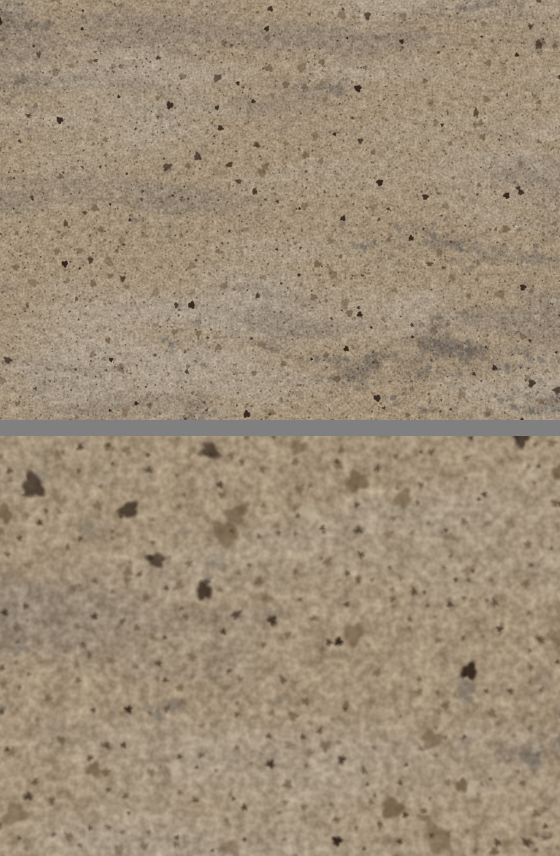
Top: the whole. Bottom: its middle third, enlarged.
Reproduce this texture procedurally as a Shadertoy shader.

```glsl
// Sandy tan stone with soft horizontal strata, smoky patches and scattered mineral grains.

// Colours
const vec3 TAN = vec3(0.635, 0.565, 0.470);
const vec3 PALE = vec3(0.665, 0.612, 0.540);
const vec3 TAUPE = vec3(0.560, 0.508, 0.448);
const vec3 SMOKE = vec3(0.420, 0.382, 0.350);
const vec3 SLATE = vec3(0.360, 0.355, 0.350);
const vec3 BROWN = vec3(0.400, 0.320, 0.230);
const vec3 UMBER = vec3(0.170, 0.125, 0.090);
const vec3 CREAM = vec3(0.740, 0.690, 0.610);

// Tuning, in canvas heights
const float SOFTNESS = 0.0022;    // edge blur of the grains
const vec2 STRATA = vec2(1.3, 5.0);
const float TILT = 0.05;
const float MOTTLE = 0.085;       // medium tonal variation
const float GRIT = 0.120;         // fine tonal variation

// Two random values in 0..1 from an integer cell and a seed
vec2 hash2(vec2 cell, float seed) {
    uvec3 v = uvec3(ivec3(cell, seed)) * 1664525u + 1013904223u;
    v.x += v.y * v.z; v.y += v.z * v.x; v.z += v.x * v.y;
    v ^= v >> 16u;
    v.x += v.y * v.z; v.y += v.z * v.x;
    return vec2(v.xy >> 8u) / 16777216.0;
}

float cornerSlope(vec2 cell, vec2 offset, float seed) {
    float angle = 6.28318 * hash2(cell, seed).x;
    return dot(vec2(cos(angle), sin(angle)), offset);
}

// Gradient noise, roughly -0.7..0.7
float noise(vec2 p, float seed) {
    vec2 i = floor(p), f = p - i;
    vec2 u = f * f * f * (f * (f * 6.0 - 15.0) + 10.0);
    vec2 e = vec2(1.0, 0.0);
    return mix(mix(cornerSlope(i, f, seed), cornerSlope(i + e, f - e, seed), u.x),
               mix(cornerSlope(i + e.yx, f - e.yx, seed),
                   cornerSlope(i + 1.0, f - 1.0, seed), u.x), u.y);
}

float fbm(vec2 p, float seed) {
    float sum = 0.0, gain = 1.0;
    for (int octave = 0; octave < 5; octave++) {
        sum += gain * noise(p, seed + float(octave));
        p = mat2(2.0, 0.1, -0.1, 2.0) * p;
        gain *= 0.55;
    }
    return sum;
}

// Coverage of irregular grains, one candidate per grid cell
float grains(vec2 p, float grid, float density, vec2 radii, float seed) {
    p += 0.37 * seed;
    vec2 home = floor(p * grid);
    float blur = max(SOFTNESS, 0.8 / iResolution.y);
    float cover = 0.0;
    for (int y = -1; y <= 1; y++)
    for (int x = -1; x <= 1; x++) {
        vec2 cell = home + vec2(x, y);
        vec2 pick = hash2(cell, seed);
        if (pick.x > density) continue;
        vec2 shape = hash2(cell, seed + 50.0);
        vec2 d = p - (cell + hash2(cell, seed + 90.0)) / grid;
        float turn = 6.28318 * shape.x;
        d = mat2(cos(turn), -sin(turn), sin(turn), cos(turn)) * d;
        d.x *= mix(0.65, 1.0, shape.y);
        float radius = mix(radii.x, radii.y, pick.y * pick.y);
        float angle = atan(d.y, d.x);
        float lumps = 1.0 + 0.16 * sin(3.0 * angle + 9.0 * shape.y) + 0.10 * sin(5.0 * angle + turn);
        float edge = length(d) - radius * lumps;
        cover = max(cover, (1.0 - smoothstep(-blur, blur, edge)) * mix(0.6, 1.0, shape.y));
    }
    return cover;
}

void mainImage(out vec4 fragColor, in vec2 fragCoord) {
    vec2 p = fragCoord / iResolution.y;
    vec2 bed = vec2(p.x, p.y + TILT * p.x + 0.04 * noise(p * 2.5, 3.0)) * STRATA;

    // Strata of warm tan, pale sand and taupe
    float warmth = fbm(bed, 11.0);
    float shade = fbm(bed * vec2(1.2, 1.5) + 7.3, 21.0);
    vec3 color = mix(TAN, PALE, smoothstep(-0.15, 0.55, warmth));
    color = mix(color, TAUPE, 0.75 * smoothstep(0.0, 0.6, shade));

    // Smoky patches with ragged edges
    float ragged = fbm(p * vec2(14.0, 30.0), 31.0);
    float patches = fbm(bed * vec2(1.1, 0.8) + 3.7, 41.0) + 0.28 * ragged;
    float smoke = smoothstep(0.22, 0.75, patches);
    color = mix(color, SMOKE, 0.80 * smoke);

    // Mottling and fine grit
    float tone = MOTTLE * noise(p * vec2(48.0, 62.0), 51.0);
    tone += GRIT * noise(p * 155.0, 52.0) + 0.5 * GRIT * noise(p * 290.0, 53.0);
    color += tone * vec3(1.0, 0.98, 0.94);

    // Grains: faint ones first, dark ones on top
    float slateZone = smoothstep(0.0, 0.45, patches);
    color = mix(color, SLATE, 0.60 * slateZone * grains(p, 60.0, 0.40, vec2(0.002, 0.008), 61.0));
    color = mix(color, CREAM, 0.55 * grains(p, 26.0, 0.35, vec2(0.002, 0.008), 62.0));
    color = mix(color, CREAM, 0.60 * grains(p, 70.0, 0.12, vec2(0.001, 0.002), 63.0));
    color = mix(color, BROWN, 0.70 * grains(p, 22.0, 0.38, vec2(0.003, 0.009), 64.0));
    color = mix(color, BROWN, 0.75 * grains(p, 65.0, 0.30, vec2(0.001, 0.003), 65.0));
    color = mix(color, UMBER, 0.75 * grains(p, 75.0, 0.17, vec2(0.0008, 0.0022), 66.0));
    color = mix(color, UMBER, 0.95 * grains(p, 18.0, 0.32, vec2(0.0025, 0.008), 67.0));

    fragColor = vec4(clamp(color, 0.0, 1.0), 1.0);
}
```
